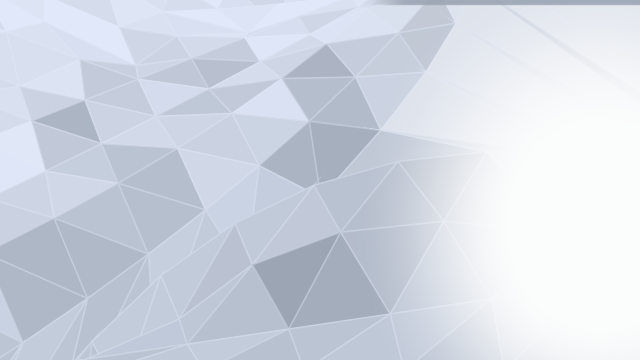
A WebGL 2 fragment shader for this background:

```glsl
#version 300 es
precision highp float;
// Pale low-poly hills fading into a white glow on the right.
// Mesh rows are quadratic curves; neighbouring rows are joined by triangles,
// painted far to near, each flat-shaded from a soft field of shadows.
uniform vec2 u_resolution;
out vec4 outColor;

#define ROWS 12
#define FIRST_CELL -2
#define LAST_CELL 8
#define FLIP_ROW 8
#define LINE_WIDTH 0.42
#define LINE_ALPHA 0.42
#define GRAIN 0.16
#define JITTER 4.0
#define GLOW_CENTER vec2(167.0, 37.0)
#define GLOW_RADIUS vec2(69.0, 76.0)

const vec3 SHADOW = vec3(0.59, 0.625, 0.68);
const vec3 SKY_BLUE = vec3(0.88, 0.91, 0.975);
const vec3 SLATE = vec3(0.765, 0.80, 0.86);
const vec3 MIST = vec3(0.87, 0.89, 0.925);
const vec3 WHITE = vec3(0.985, 0.988, 0.988);

// Curve coefficients (constant, linear, square), from far to near.
// Lengths are percent of the canvas height.
const vec3 ROW_X[ROWS] = vec3[ROWS](
  vec3(-7, 18.5, 0), vec3(-1.2, 16.2, 0), vec3(5.8, 15, 0), vec3(8.8, 14.8, 0),
  vec3(12.7, 15.7, -0.2), vec3(15, 18.5, -0.67), vec3(24.3, 17.4, -0.5),
  vec3(-19.2, 35.4, -2.08), vec3(25.5, 18.5, 0.69), vec3(33.6, 14.1, 2.08),
  vec3(23.8, 28.2, 0), vec3(28.9, 27.8, 0));
const vec3 ROW_Y[ROWS] = vec3[ROWS](
  vec3(102.3, 1.2, 0), vec3(88.9, 1.6, 0), vec3(76.9, 3.7, 0), vec3(66.4, 5.8, 0),
  vec3(52.5, 7.6, 0), vec3(39.4, 9.7, 0), vec3(17.1, 12.3, 0),
  vec3(-54.9, 30.1, -1.27), vec3(5.1, 20.4, -1.97), vec3(-9.7, 24.1, -3.01),
  vec3(0.2, 4.2, 0), vec3(-3, 0, 0));

// Soft shadows: centre, radius, strength.
const vec4 SHADES[11] = vec4[11](
  vec4(89, 58, 11, 0.9), vec4(93, 79, 10, 0.6), vec4(57, 77, 10, 0.6),
  vec4(19, 64, 9, 0.6), vec4(33, 79, 8, 0.45), vec4(14, 24, 16, 0.75),
  vec4(42, 46, 12, 0.6), vec4(80, 20, 14, 0.65), vec4(102, 27, 14, 0.5),
  vec4(125, 46, 11, 0.5), vec4(118, 89, 9, 0.4));

float hash(vec2 p) {
  vec3 q = fract(vec3(p.xyx) * 0.1031);
  q += dot(q, q.yzx + 33.33);
  return fract((q.x + q.y) * q.z);
}

float cross2(vec2 a, vec2 b) { return a.x * b.y - a.y * b.x; }

vec2 meshPoint(int row, int cell) {
  float i = float(cell);
  vec3 powers = vec3(1.0, i, i * i);
  vec2 p = vec2(dot(ROW_X[row], powers), dot(ROW_Y[row], powers));
  float wobble = row < 3 ? JITTER : 0.0;
  vec2 seed = vec2(i + 17.0, float(row) + 5.0);
  return p + wobble * (vec2(hash(seed), hash(seed + 31.0)) - 0.5) * 2.0;
}

// Distance to the nearest side, positive inside.
float triangle(vec2 p, vec2 a, vec2 b, vec2 c) {
  float side = sign(cross2(b - a, c - a));
  vec3 d = vec3(cross2(b - a, p - a) / length(b - a),
                cross2(c - b, p - b) / length(c - b),
                cross2(a - c, p - c) / length(a - c)) * side;
  return min(d.x, min(d.y, d.z));
}

vec3 lightTone(vec2 p) {
  vec3 tone = mix(SLATE, SKY_BLUE, smoothstep(15.0, 85.0, p.y - 0.35 * p.x + 22.0));
  return mix(tone, MIST, smoothstep(95.0, 135.0, p.x) * smoothstep(25.0, 70.0, p.y));
}

vec3 facetColor(vec2 center) {
  float shade = GRAIN * (hash(floor(center * 7.0) + 400.0) * 2.0 - 0.6);
  for (int k = 0; k < 11; k++) {
    vec2 d = (center - SHADES[k].xy) / SHADES[k].z;
    shade += SHADES[k].w * exp(-dot(d, d));
  }
  return mix(lightTone(center), SHADOW, clamp(shade, 0.0, 1.0));
}

void paintFacet(inout vec3 color, vec2 p, vec2 a, vec2 b, vec2 c, float pixel) {
  float d = triangle(p, a, b, c);
  if (d < -pixel) return;
  vec3 facet = facetColor((a + b + c) / 3.0);
  float line = 1.0 - smoothstep(0.0, max(LINE_WIDTH, pixel), d);
  facet = mix(facet, SKY_BLUE, line * LINE_ALPHA);
  color = mix(color, facet, smoothstep(-pixel, 0.0, d));
}

void main() {
  float pixel = 100.0 / u_resolution.y;
  vec2 p = gl_FragCoord.xy * pixel;
  vec3 color = lightTone(p);

  // Mesh, far rows first so that near ridges cover them.
  for (int row = 0; row < ROWS - 1; row++) {
    vec2 a = meshPoint(row, FIRST_CELL), c = meshPoint(row + 1, FIRST_CELL);
    for (int cell = FIRST_CELL; cell <= LAST_CELL; cell++) {
      vec2 b = meshPoint(row, cell + 1), d = meshPoint(row + 1, cell + 1);
      bool flip = row >= FLIP_ROW;
      paintFacet(color, p, a, b, flip ? c : d, pixel);
      paintFacet(color, p, flip ? b : a, d, c, pixel);
      a = b;
      c = d;
    }
  }

  // White glow, then the thin shaded strip along the top.
  float reach = length((p - GLOW_CENTER) / GLOW_RADIUS);
  color = mix(color, WHITE, 1.0 - smoothstep(0.35, 1.0, reach));
  float strip = smoothstep(-pixel, pixel, p.y - 98.6) * smoothstep(100.0, 114.0, p.x);
  color = mix(color, SHADOW * 1.03, strip * 0.9);
  outColor = vec4(color, 1.0);
}
```
